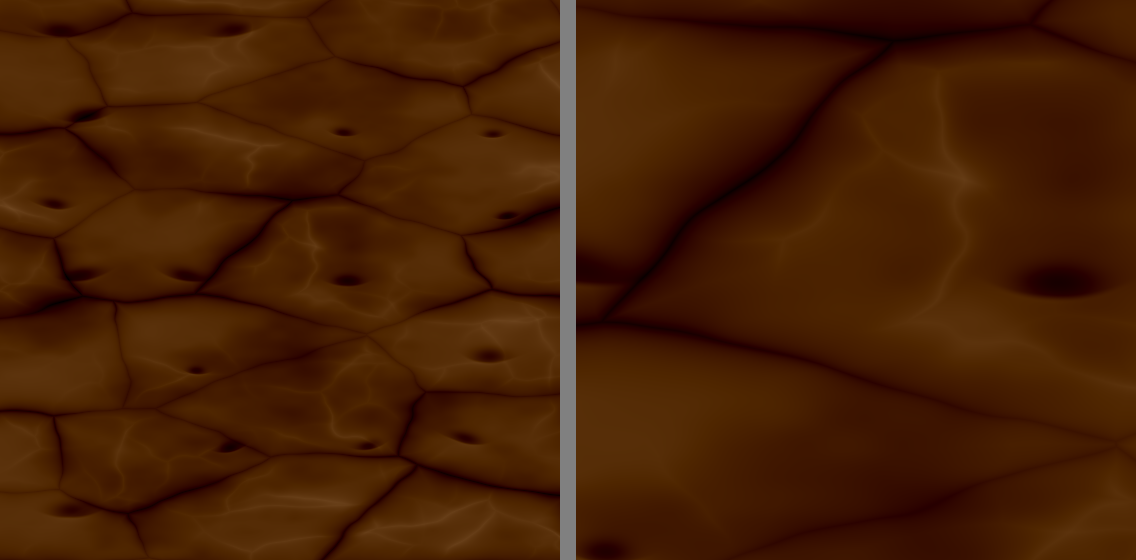
Left, the full canvas; right, a detail of the centre.
Write a three.js fragment shader that draws this texture.

```glsl
varying vec2 vUv;

const vec2 STONE_GRID = vec2(2.6, 6.5);
const vec2 VEIN_GRID = vec2(4.2, 7.5);
const vec2 FOLD_GRID = vec2(6.5, 12.0);
const vec2 PIT_GRID = vec2(4.0, 7.0);
const vec2 PIT_SIZE = vec2(0.026, 0.012);
const float PIT_CHANCE = 0.42;
const float JITTER = 0.75;
const float BASE_TONE = 0.338;
const float BLOTCH_DEPTH = 0.26;
const float CRACK_WIDTH = 0.0028;
const float CRACK_DEPTH = 0.09;
const float SHADE_WIDTH = 0.021;
const float SHADE_DEPTH = 0.17;
const float VEIN_WIDTH = 0.009;
const float VEIN_GLOW = 0.065;
const float PIT_DEPTH = 0.17;
const vec3 CHANNEL_DROP = vec3(0.0, 0.16, 0.31);

float hash(vec2 p) {
  return fract(sin(dot(p, vec2(127.1, 311.7))) * 43758.5453);
}

vec2 hash2(vec2 p) {
  return vec2(hash(p), hash(p + 37.4));
}

float noise(vec2 p) {
  vec2 i = floor(p);
  vec2 f = fract(p);
  f = f * f * f * (f * (f * 6.0 - 15.0) + 10.0);
  return mix(mix(hash(i), hash(i + vec2(1.0, 0.0)), f.x),
             mix(hash(i + vec2(0.0, 1.0)), hash(i + 1.0), f.x), f.y);
}

float fbm(vec2 p) {
  float sum = 0.0;
  float amp = 0.53;
  for (int i = 0; i < 4; i++) {
    sum += amp * noise(p);
    p = p * 2.03 + 17.3;
    amp *= 0.5;
  }
  return sum;
}

vec2 warp(vec2 p, vec2 amount) {
  vec2 q = p * vec2(3.5, 6.0);
  return p + (vec2(fbm(q + 5.2), fbm(q + 51.7)) - 0.5) * amount;
}

// Cell seed, with alternate rows shifted like bricks
vec2 seedPoint(vec2 cell, float salt) {
  float shift = 0.5 * mod(cell.y, 2.0) - 0.25;
  return cell + 0.5 + vec2(shift, 0.0) + (hash2(cell + salt) - 0.5) * JITTER;
}

// x: distance to the seed in cells, y: distance to the border in canvas units
vec2 cells(vec2 p, vec2 grid, float salt) {
  p *= grid;
  vec2 home = floor(p);
  vec2 nearest = vec2(8.0);
  for (int y = -1; y <= 1; y++) {
    for (int x = -1; x <= 1; x++) {
      vec2 r = seedPoint(home + vec2(float(x), float(y)), salt) - p;
      if (dot(r, r) < dot(nearest, nearest)) nearest = r;
    }
  }
  float border = 8.0;
  for (int y = -2; y <= 2; y++) {
    for (int x = -2; x <= 2; x++) {
      vec2 r = seedPoint(home + vec2(float(x), float(y)), salt) - p;
      vec2 gap = r - nearest;
      if (dot(gap, gap) > 0.0001) {
        float d = dot(0.5 * (r + nearest), gap) / length(gap * grid);
        border = min(border, d);
      }
    }
  }
  return vec2(length(nearest), max(border, 0.0));
}

// Sparse hollows: a soft upper side, a crisp lower lip and a faint lit rim
float pits(vec2 p) {
  vec2 id = floor(p * PIT_GRID);
  vec2 rnd = hash2(id + 81.0);
  vec2 local = (fract(p * PIT_GRID) - 0.5 - (rnd - 0.5) * 0.35) / PIT_GRID;
  vec2 e = local / (PIT_SIZE * (0.6 + 0.8 * rnd.y));
  e.y -= (rnd.x - 0.5) * 0.8 * e.x;
  float falloff = exp(-dot(e, e));
  float inside = smoothstep(-0.2, 0.2, e.y + 0.75 - 0.3 * e.x * e.x);
  float present = step(hash(id + 9.0), PIT_CHANCE);
  return present * falloff * mix(-0.3, 1.0, inside);
}

void main() {
  vec2 p = vUv;
  vec2 stone = cells(warp(p, vec2(0.10, 0.05)), STONE_GRID, 3.0);
  vec2 vein = cells(warp(p + 0.31, vec2(0.26, 0.15)), VEIN_GRID, 19.0);
  vec2 fold = cells(warp(p + 0.73, vec2(0.22, 0.12)), FOLD_GRID, 47.0);

  // Cloudy body with rounded folds
  float tone = BASE_TONE + BLOTCH_DEPTH * (fbm(p * vec2(3.5, 7.0) + 2.0) - 0.5);
  tone += 0.07 * (vein.x - 0.4) + 0.05 * (fold.x - 0.4);
  tone -= 0.6 * max(tone - 0.335, 0.0);

  // Cracks with shade of uneven strength
  float weight = smoothstep(0.2, 0.8, noise(p * vec2(4.0, 8.0) + 11.0));
  tone -= SHADE_DEPTH * mix(0.25, 1.0, weight) * exp(-stone.y / SHADE_WIDTH);
  tone -= CRACK_DEPTH * mix(0.4, 1.0, weight) * exp(-stone.y / CRACK_WIDTH);

  // Pale veins that fade in and out
  float veinMask = smoothstep(0.35, 0.8, noise(p * vec2(5.0, 7.0) + 23.0));
  float foldMask = smoothstep(0.4, 0.85, noise(p * vec2(6.0, 9.0) + 61.0));
  float glow = veinMask * exp(-vein.y / VEIN_WIDTH);
  glow += 0.6 * foldMask * exp(-fold.y / (0.7 * VEIN_WIDTH));
  tone += VEIN_GLOW * glow * smoothstep(0.0, 0.03, stone.y);

  tone -= PIT_DEPTH * pits(warp(p, vec2(0.04, 0.02)));
  gl_FragColor = vec4(max(vec3(tone) - CHANNEL_DROP, 0.0), 1.0);
}
```
